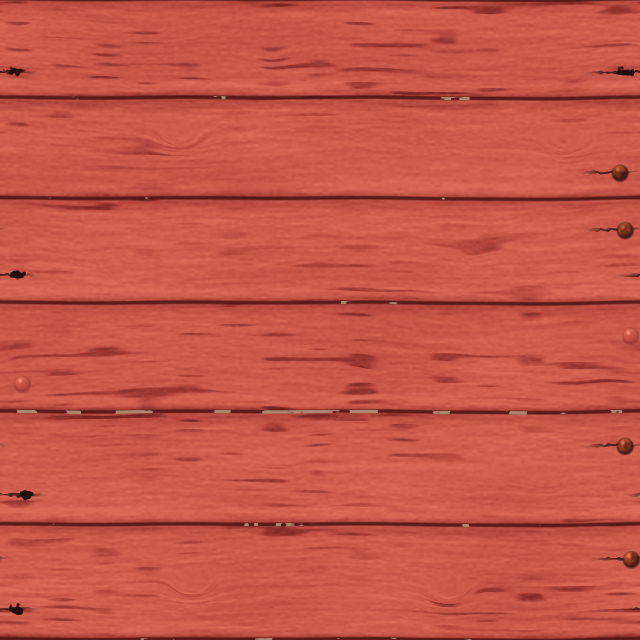
Reproduce this texture procedurally as a Shadertoy shader.

```glsl
#define BOARDS 6.0
#define SEAM_BOW 0.026
#define GRAIN_DEPTH 0.62
#define CRACK_DEPTH 0.5
#define NAIL_RADIUS 0.0105
#define DEEP vec3(0.46, 0.13, 0.12)
#define MID vec3(0.72, 0.28, 0.24)
#define LIGHT vec3(0.86, 0.415, 0.345)
#define RUST vec3(0.62, 0.25, 0.14)
#define HOLE vec3(0.13, 0.05, 0.04)
#define CHIP vec3(0.76, 0.63, 0.52)

float hash(vec2 p) {
    vec3 q = fract(vec3(p.xyx) * vec3(0.1031, 0.1030, 0.0973));
    q += dot(q, q.yzx + 33.33);
    return fract((q.x + q.y) * q.z);
}

// Value noise that wraps across the canvas; freq.x must be whole
float noise(vec2 uv, vec2 freq) {
    vec2 p = uv * freq, i = floor(p), f = fract(p);
    f = f * f * (3.0 - 2.0 * f);
    float x0 = mod(i.x, freq.x), x1 = mod(i.x + 1.0, freq.x);
    return mix(mix(hash(vec2(x0, i.y)), hash(vec2(x1, i.y)), f.x),
               mix(hash(vec2(x0, i.y + 1.0)), hash(vec2(x1, i.y + 1.0)), f.x), f.y);
}

// Height of the seam under board i; the middle boards sit slightly higher
float seam(float i) {
    return i / BOARDS + SEAM_BOW * sin(3.14159 * i / BOARDS);
}

// Offset from a centre, wrapped sideways
vec2 offsetFrom(vec2 p, vec2 centre) {
    vec2 d = p - centre;
    d.x -= round(d.x);
    return d;
}

// Bends the fibres in slow waves and around knots
vec2 warpGrain(vec2 p, float board) {
    float strength = mod(board, 4.0) < 0.5 ? 1.0 : 0.25;
    float bend = 0.016 * noise(p + board, vec2(4, 9)) + 0.003 * noise(p, vec2(17, 40));
    for (float k = 0.0; k < 2.0; k++) {
        float height = 0.35 + 0.3 * hash(vec2(board, k + 7.0));
        vec2 centre = vec2(fract(0.3 + 0.4 * k + 0.145 * board),
                           mix(seam(board), seam(board + 1.0), height));
        vec2 d = offsetFrom(p, centre);
        bend += 0.032 * strength * exp(-dot(d * d, vec2(1100, 3000)));
    }
    return vec2(p.x, p.y + bend + board * 3.0);
}

float grainHeight(vec2 p, float board) {
    vec2 q = warpGrain(p, board);
    return 0.55 * noise(q, vec2(13, 105)) + 0.3 * noise(q, vec2(34, 210))
         + 0.15 * noise(q, vec2(120, 260));
}

vec3 paint(float tone) {
    vec3 shade = mix(DEEP, MID, clamp(tone * 2.0, 0.0, 1.0));
    return mix(shade, LIGHT, clamp(tone * 2.0 - 1.0, 0.0, 1.0));
}

void addNail(inout vec3 color, vec2 p, float board, float side) {
    bool right = side > 0.5, painted = board == 2.0;
    bool empty = !painted && (!right || board == 5.0);
    float height = (right && board < 4.0) ? 0.7 : 0.26;
    float x = (right ? 0.978 : 0.032) + 0.026 * (hash(vec2(board, side + 3.0)) - 0.5);
    vec2 d = offsetFrom(p, vec2(x, mix(seam(board), seam(board + 1.0), height)));
    float aa = 1.5 / iResolution.y, r = NAIL_RADIUS;
    float rough = noise(p, vec2(180, 180)) - 0.5;
    float disc = smoothstep(aa, -aa, length(d) - r);
    float light = dot(d, vec2(-0.5, 0.8)) / r;

    // Split in the wood beside the nail
    float split = smoothstep(0.0028, 0.0006, abs(d.y + 0.004 * rough))
                * smoothstep(0.055, 0.008, abs(d.x + 0.015));
    if (!painted) color = mix(color, HOLE, 0.75 * split);

    if (empty) {
        float pit = length(d * vec2(0.8, 1.5)) - r * (0.8 + 1.1 * rough);
        color = mix(color, HOLE, smoothstep(0.003, -0.002, pit));
    } else {
        float shadow = smoothstep(0.005, 0.0, length(d - vec2(0.001, -0.002)) - r);
        color = mix(color, painted ? DEEP : HOLE, shadow * (painted ? 0.45 : 0.8));
        vec3 dome = painted ? paint(0.72 + 0.25 * light)
                            : RUST * (0.85 + 0.4 * light + 0.5 * rough);
        dome += 0.2 * smoothstep(0.5, 0.0, length(d / r - vec2(-0.25, 0.35)));
        color = mix(color, dome, disc);
    }
}

void mainImage(out vec4 fragColor, in vec2 fragCoord) {
    vec2 p = fragCoord / iResolution.xy;
    p.y = fract(p.y + 0.003 * (noise(vec2(p.x, 0.0), vec2(7, 1)) - 0.5));

    float board = 0.0;
    for (float i = 1.0; i < BOARDS; i++) board += step(seam(i), p.y);
    float above = p.y - seam(board), below = seam(board + 1.0) - p.y;

    // Embossed grain lit from the top, with soft blotches
    vec2 e = vec2(0.0, 0.0013);
    float tone = 0.79 + 0.18 * (noise(p + board, vec2(5, 14)) - 0.5);
    tone += 0.1 * (noise(p, vec2(170, 230)) - 0.5);
    tone += GRAIN_DEPTH * (grainHeight(p - e, board) - grainHeight(p + e, board));

    // Thin dark cracks gathered in patches
    vec2 q = warpGrain(p, board);
    float patchy = smoothstep(0.3, 0.8, noise(q, vec2(4, 22)));
    tone -= CRACK_DEPTH * patchy * smoothstep(0.68, 0.92, noise(q + 0.37, vec2(15, 135)));

    // Rounded lower edge, shaded upper lip and the dark seam
    float wear = 0.003 * noise(p, vec2(24, 6));
    tone += 0.1 * smoothstep(0.012, 0.0, abs(above - 0.02));
    tone -= 0.32 * smoothstep(0.013, 0.005, above + wear);
    tone -= 0.22 * smoothstep(0.028, 0.01, below + 2.0 * wear);
    float gap = max(smoothstep(0.005, 0.0015, above), smoothstep(0.004, 0.0005, below));
    vec3 color = mix(paint(tone), DEEP * 0.6, 0.85 * gap);

    // Bare wood where paint has flaked along the seams
    float edge = below < above ? board + 1.0 : board;
    float flake = noise(vec2(p.x, edge * 5.0), vec2(26, 1)) + 0.25 * noise(p, vec2(140, 200));
    float limit = edge == 2.0 ? 0.83 : 1.04;
    float strip = smoothstep(0.0022, 0.0008, abs(min(above, below) - 0.001));
    color = mix(color, CHIP, 0.8 * strip * smoothstep(limit, limit + 0.08, flake));

    // One nail near each end of a board
    for (float side = 0.0; side < 2.0; side++)
        if (side > 0.5 || board != 4.0) addNail(color, p, board, side);

    fragColor = vec4(clamp(color, 0.0, 1.0), 1.0);
}
```
